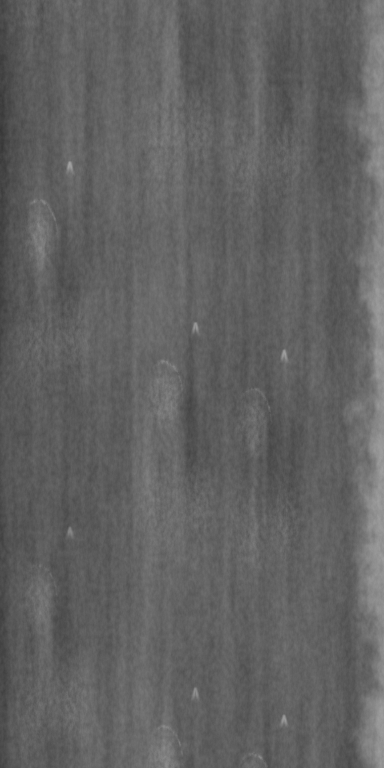
Write a Shadertoy shader that draws this texture.

```glsl
const float PERIOD = 0.951;      // vertical spacing of the repeats, in canvas widths
const vec3 COLUMN_X = vec3(0.100, 0.427, 0.658);
const vec3 COLUMN_Y = vec3(1.383, 0.964, 0.893);

vec2 hashGradient(vec2 cell) {
    vec2 k = fract(cell * vec2(0.1031, 0.1137));
    k += dot(k, k.yx + 33.33);
    float angle = 6.2832 * fract((k.x + k.y) * k.x * 7.13);
    return vec2(cos(angle), sin(angle));
}

// Gradient noise, roughly -0.6 to 0.6
float noise(vec2 p) {
    vec2 i = floor(p), f = p - i;
    vec2 u = f * f * f * (f * (f * 6.0 - 15.0) + 10.0);
    vec2 e = vec2(1.0, 0.0);
    float a = dot(hashGradient(i), f);
    float b = dot(hashGradient(i + e.xy), f - e.xy);
    float c = dot(hashGradient(i + e.yx), f - e.yx);
    float d = dot(hashGradient(i + e.xx), f - e.xx);
    return mix(mix(a, b, u.x), mix(c, d, u.x), u.y);
}

float fbm(vec2 p) {
    float sum = 0.0, amp = 0.6;
    for (int i = 0; i < 4; i++) {
        sum += amp * noise(p);
        p = p * 2.03 + 17.3;
        amp *= 0.55;
    }
    return sum;
}

float blob(vec2 p, vec2 center, vec2 size) {
    vec2 q = (p - center) / size;
    return exp(-dot(q, q));
}

float segmentDistance(vec2 p, vec2 a, vec2 b) {
    vec2 pa = p - a, ba = b - a;
    return length(pa - ba * clamp(dot(pa, ba) / dot(ba, ba), 0.0, 1.0));
}

// Small mark shaped like an upturned V
float chevron(vec2 p) {
    float d = segmentDistance(vec2(abs(p.x), p.y), vec2(0.0, 0.015), vec2(0.008, -0.014));
    float stroke = 1.0 - smoothstep(0.0, 0.007, d);
    return stroke * smoothstep(-0.024, 0.012, p.y) + 0.3 * blob(p, vec2(0.0), vec2(0.008, 0.014));
}

// Faint oval, lit along its upper right rim
float oval(vec2 p, float grain) {
    vec2 q = p / vec2(0.049, 0.094);
    float r = length(q);
    float facing = smoothstep(0.25, 0.95, dot(q / max(r, 0.01), vec2(0.45, 0.893)));
    float rim = exp(-pow((r - 1.0) / 0.055, 2.0)) * facing;
    float fill = 1.0 - smoothstep(0.3, 1.2, r);
    return fill * (0.055 + 0.05 * grain) + rim * (0.06 + 0.12 * grain);
}

// Tones around each oval: a dark side with a firm edge, lighter patches below
float surroundings(vec2 p, float grain) {
    float edge = smoothstep(0.022, 0.045, p.x);
    float shade = -0.055 * edge * blob(p, vec2(0.045, -0.05), vec2(0.065, 0.17));
    shade += (0.036 + 0.05 * grain) * blob(p, vec2(0.085, -0.26), vec2(0.04, 0.09));
    shade += (0.030 + 0.04 * grain) * blob(p, vec2(-0.01, -0.28), vec2(0.045, 0.12));
    float streaks = noise(p * vec2(31.0, 2.3) + 9.6) + 0.7 * noise(p * vec2(67.0, 5.0) + 3.2);
    return shade + 0.055 * streaks * blob(p, vec2(0.03, -0.15), vec2(0.11, 0.3));
}

// Dark left border, soft middle band and bright ragged right border
float backdrop(vec2 p) {
    float shade = 0.376 - 0.085 * exp(-p.x / 0.05);
    shade += 0.032 * blob(p, vec2(0.39, p.y), vec2(0.075, 1.0));
    shade -= 0.030 * blob(p, vec2(0.895, p.y), vec2(0.022, 1.0));
    shade -= 0.030 * blob(p, vec2(0.34, 0.75), vec2(0.008, 0.75));
    float ragged = p.x + 0.10 * fbm(p * vec2(9.0, 7.0));
    float fade = 1.0 - 0.4 * smoothstep(1.85, 2.0, p.y);
    shade += 0.20 * fade * smoothstep(0.91, 1.01, ragged);
    return shade + 0.06 * blob(p, vec2(0.91, 1.70), vec2(0.035, 0.05));
}

void mainImage(out vec4 fragColor, in vec2 fragCoord) {
    vec2 uv = fragCoord / iResolution.xy;
    vec2 p = uv * vec2(1.0, 2.0);

    // Vertical streaks, clouding and fine fibres
    float grain = fbm(p * vec2(95.0, 58.0));
    float streaks = noise(p * vec2(17.0, 1.1) + 4.7) + 0.8 * noise(p * vec2(41.0, 1.8) + 31.2);
    float clouds = fbm(p * vec2(3.5, 2.6) + 8.1);
    float fibres = fbm(p * vec2(46.0, 15.0) + 52.6);
    float shade = backdrop(p) + 0.055 * streaks + 0.065 * clouds;
    shade += 0.046 * fibres + 0.068 * grain;

    // Three staggered columns, each repeating down the canvas
    for (int i = 0; i < 3; i++) {
        vec2 q = p - vec2(COLUMN_X[i], COLUMN_Y[i]);
        float row = floor(q.y / PERIOD + 0.5);
        q.y -= row * PERIOD;
        float wear = 1.0 + 0.4 * noise(vec2(float(i) * 2.37, row * 1.71) + 0.4);
        float ovalWear = row > 0.5 ? 0.15 : wear;    // top row is almost worn away
        shade += surroundings(q, grain) + ovalWear * oval(q, grain);
        shade += 0.17 * wear * chevron(q - vec2(0.082, 0.178));
    }

    fragColor = vec4(vec3(clamp(shade, 0.0, 1.0)), 1.0);
}
```
